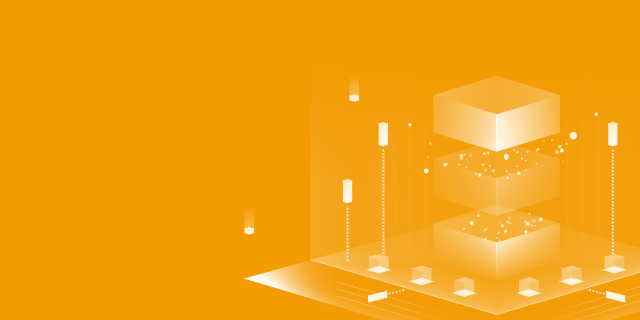
This background is drawn by a Shadertoy shader. Its source:

```glsl
// Draws glowing stacked isometric blocks on a lit platform over a flat orange field.

const vec3 ORANGE = vec3(0.953, 0.608, 0.008);
const vec3 GLOW = vec3(1.0, 0.985, 0.95);
const float AXIS = 1.552;  // x of the mirror axis of the scene
const float SLOPE = 0.303; // rise of the isometric edges

float hash(float n) { return fract(sin(n * 127.1) * 43758.5453); }

float cover(float d, float px) { return clamp(0.5 - d / px, 0.0, 1.0); }

float disc(vec2 p, vec2 c, float r, float px) { return cover(length(p - c) - r, px); }

// Lays light of the given opacity over the light below
float over(float light, float a) { return light + (1.0 - light) * clamp(a, 0.0, 1.0); }

float rhombus(vec2 p, vec2 c, float w, float px) {
    vec2 q = abs(p - c);
    return cover(q.y + (q.x - w) * SLOPE, px);
}

// Masks of an isometric box with its upper front corner at c: left, right, top
vec3 boxFaces(vec2 p, vec2 c, float w, float h, float px) {
    vec2 q = p - c;
    float rise = q.y - abs(q.x) * SLOPE;
    float side = cover(max(abs(q.x) - w, max(rise, -h - rise)), px);
    float right = cover(-q.x, px);
    return vec3(side * (1.0 - right), side * right, rhombus(p, c + vec2(0.0, w * SLOPE), w, px));
}

float solidBox(vec2 p, vec2 c, float w, float h, float px) {
    float shade = 0.82 + 0.16 * clamp((c.y - p.y) / h, 0.0, 1.0);
    return dot(boxFaces(p, c, w, h, px), vec3(shade, shade + 0.04, 0.72));
}

// Large block: bright at the front edge, with separate shades at the top and bottom
float glassBlock(vec2 p, vec2 c, float topLight, float upper, float lower, float px) {
    float w = 0.198, h = 0.117;
    vec3 faces = boxFaces(p, c, w, h, px);
    float u = clamp(abs(p.x - c.x) / w, 0.0, 1.0);
    float v = clamp((c.y + u * w * SLOPE - p.y) / h, 0.0, 1.0);
    float shade = mix(upper, lower, v);
    float left = shade * mix(0.82, 0.2, pow(u, 0.75));
    float right = shade * mix(1.0, 0.25, u);
    float edge = cover(abs(p.x - c.x) - 0.001, px) * (faces.x + faces.y) * shade * 0.4;
    return dot(faces, vec3(left, right, topLight * (0.75 + 0.5 * u))) + edge;
}

float dottedLine(vec2 p, float x, float low, float high, float px) {
    float step_ = 0.0107;
    vec2 q = vec2(p.x - x, (fract(p.y / step_) - 0.5) * step_);
    return cover(max(abs(q.x), abs(q.y)) - 0.0029, px) * step(low, p.y) * step(p.y, high);
}

// Small cube with a fading trail above it
float risingCube(vec2 p, vec2 c, float px) {
    float trail = cover(abs(p.x - c.x) - 0.015, px) * step(c.y, p.y);
    trail *= 0.28 * smoothstep(0.085, 0.0, p.y - c.y);
    return over(trail, solidBox(p, c, 0.015, 0.014, px));
}

float backWall(vec2 p, vec2 m, float px) {
    float inside = cover(0.971 - p.x, px) * smoothstep(0.17, 0.2, p.y);
    float fade = smoothstep(0.86, 0.35, p.y);
    float light = inside * fade * (0.035 + 0.10 * exp((0.971 - p.x) * 6.0));
    for (int i = 0; i < 4; i++) {
        float d = m.x - 0.215 - 0.048 * float(i);
        float height = 0.72 + 0.2 * hash(float(i) + 3.0);
        light += 0.035 * cover(-d, px) * exp(-max(d, 0.0) * 28.0)
               * smoothstep(height, 0.5, p.y) * smoothstep(0.15, 0.3, p.y);
    }
    return light;
}

// Upper platform and the pointed plate below it, in mirrored coordinates
float platform(vec2 m, float px) {
    float rise = m.y - 0.017 - m.x * 0.295;
    float back = m.y - 0.188 + (m.x - 0.58) * 0.28;
    float low = m.y + 0.107 - m.x * 0.3;
    float deck = cover(max(-rise, back), px);
    float light = deck * (0.32 * exp(-max(rise, 0.0) * 18.0) + 0.05);
    float plate = cover(max(max(rise, back), -low), px);
    float tip = smoothstep(0.42, 0.79, m.x);
    light += plate * (0.75 * tip * tip + (0.2 + 0.5 * tip) * exp(-max(low, 0.0) * 30.0));
    light = over(light, 0.5 * cover(abs(rise) - 0.0015, px) * step(m.x, 0.58));
    for (int i = 0; i < 3; i++) {
        float d = abs(rise + 0.045 + 0.022 * float(i)) - 0.001;
        light = over(light, 0.35 * cover(d, px) * smoothstep(0.1, 0.4, m.x) * step(m.x, 0.5));
    }
    return light;
}

float floorCubes(vec2 m, float px) {
    float light = 0.0;
    for (int i = 0; i < 3; i++) {
        vec2 base = vec2(0.101, 0.084) + vec2(0.1335, 0.0365) * float(i);
        light = over(light, 0.85 * rhombus(m, base, 0.039, px));
        vec3 faces = boxFaces(m, base + vec2(0.0, 0.031), 0.031, 0.035, px);
        light = over(light, dot(faces, vec3(0.38, 0.26, 0.42)));
    }
    // Lying bar with dots that lead inward
    vec2 q = m - vec2(0.372, 0.073);
    q.y += q.x * 0.25;
    light = over(light, 0.92 * cover(max(abs(q.x) - 0.03, abs(q.y) - 0.011), px));
    float dots = dottedLine(q.yx, 0.0, -0.09, -0.034, px);
    return over(light, 0.7 * dots);
}

float particles(vec2 p, float px) {
    float light = 0.0;
    for (int i = 0; i < 72; i++) {
        float n = float(i);
        vec2 r = vec2(hash(n + 0.3), hash(n + 91.7)) * 2.0 - 1.0;
        bool high = i % 3 < 2;
        vec2 spread = high ? vec2(0.22, 0.045) : vec2(0.13, 0.035);
        vec2 c = vec2(AXIS, high ? 0.535 : 0.305) + r * spread;
        c.y -= (1.0 - abs(r.x)) * (high ? 0.06 : 0.025);
        float size = mix(0.0022, 0.0065, pow(hash(n + 41.0), 3.0));
        light = over(light, mix(0.35, 0.95, hash(n + 17.0)) * disc(p, c, size, px));
    }
    // Outer orbs: x, y, radius
    vec3 orbs[6] = vec3[6](vec3(1.792, 0.576, 0.0115), vec3(1.332, 0.466, 0.0075),
        vec3(1.863, 0.643, 0.005), vec3(1.281, 0.61, 0.005),
        vec3(1.69, 0.315, 0.0055), vec3(1.582, 0.512, 0.0075));
    for (int i = 0; i < 6; i++) light = over(light, 0.92 * disc(p, orbs[i].xy, orbs[i].z, px));
    return light;
}

void mainImage(out vec4 fragColor, in vec2 fragCoord) {
    float px = 1.0 / iResolution.y;
    vec2 p = fragCoord * px;
    vec2 m = vec2(abs(p.x - AXIS), p.y);

    // Setting
    float light = backWall(p, m, px);
    light = over(light, platform(m, px));
    light = over(light, floorCubes(m, px));

    // Stack of blocks, from the lowest up
    light = over(light, glassBlock(p, vec2(AXIS, 0.242), 0.16, 0.85, 0.08, px));
    light = over(light, glassBlock(p, vec2(AXIS, 0.443), 0.14, 0.42, 0.25, px));
    light = over(light, glassBlock(p, vec2(AXIS, 0.643), 0.24, 0.88, 1.0, px));
    light = over(light, particles(p, px));

    // Pillars: x, top, foot of the dotted line
    vec3 pillars[3] = vec3[3](vec3(1.198, 0.61, 0.205), vec3(1.086, 0.432, 0.18), vec3(1.915, 0.61, 0.205));
    for (int i = 0; i < 3; i++) {
        vec3 s = pillars[i];
        light = over(light, 0.8 * dottedLine(p, s.x, s.z, s.y - 0.075, px));
        light = over(light, solidBox(p, s.xy, 0.0145, 0.067, px));
    }
    light = over(light, risingCube(p, vec2(1.107, 0.696), px));
    light = over(light, risingCube(p, vec2(0.779, 0.281), px));

    fragColor = vec4(mix(ORANGE, GLOW, light), 1.0);
}
```
